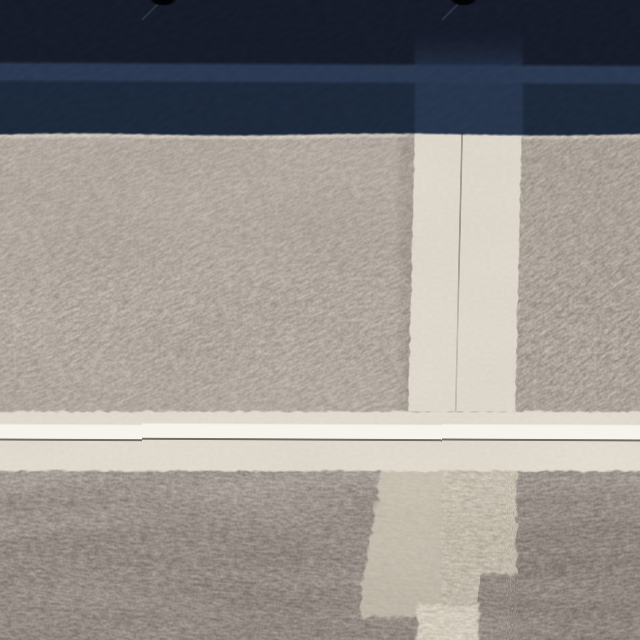
This texture is drawn by a WebGL 2 fragment shader. Its source:

```glsl
#version 300 es
precision highp float;
// Roughcast wall with cream pilaster and ledge below a dark, shadowed eave.

#define EAVE_Y 0.790
#define LEDGE_TOP 0.357
#define LINE_Y 0.3145
#define LEDGE_BOTTOM 0.264
#define GRAIN 0.125
#define ROUGHNESS 0.004
#define SOFT 0.0018
#define TILE_X 0.222
#define TILE_W 0.469

uniform vec2 u_resolution;
out vec4 fragColor;

const vec3 NAVY   = vec3(0.088, 0.110, 0.165);
const vec3 SLATE  = vec3(0.115, 0.163, 0.235);
const vec3 BLUE   = vec3(0.180, 0.240, 0.345);
const vec3 STUCCO = vec3(0.690, 0.655, 0.622);
const vec3 PLINTH = vec3(0.570, 0.537, 0.512);
const vec3 CREAM  = vec3(0.880, 0.857, 0.808);
const vec3 WHITE  = vec3(0.965, 0.955, 0.925);
const vec3 PATCH  = vec3(0.755, 0.727, 0.670);

vec2 hashGradient(vec2 cell) {
  vec3 h = fract(cell.xyx * vec3(0.1031, 0.1030, 0.0973));
  h += dot(h, h.yzx + 33.33);
  float angle = 6.2832 * fract((h.x + h.y) * h.z);
  return vec2(cos(angle), sin(angle));
}

float gradientNoise(vec2 p) {
  vec2 i = floor(p), f = fract(p);
  vec2 u = f * f * f * (f * (f * 6.0 - 15.0) + 10.0);
  float a = dot(hashGradient(i), f);
  float b = dot(hashGradient(i + vec2(1, 0)), f - vec2(1, 0));
  float c = dot(hashGradient(i + vec2(0, 1)), f - vec2(0, 1));
  float d = dot(hashGradient(i + 1.0), f - 1.0);
  return mix(mix(a, b, u.x), mix(c, d, u.x), u.y);
}

vec2 rotate(vec2 p, float angle) {
  float c = cos(angle), s = sin(angle);
  return vec2(c * p.x + s * p.y, c * p.y - s * p.x);
}

float rise(float edge, float x, float soft) {
  return smoothstep(edge - soft, edge + soft, x);
}

float band(float lo, float hi, float x, float soft) {
  return rise(lo, x, soft) * (1.0 - rise(hi, x, soft));
}

float segmentDistance(vec2 p, vec2 a, vec2 b) {
  vec2 d = b - a;
  return length(p - a - d * clamp(dot(p - a, d) / dot(d, d), 0.0, 1.0));
}

// Streaked plaster grain: long strokes, short strokes and fine pits.
float plaster(vec2 p, float angle) {
  vec2 q = rotate(p, angle);
  float strokes = gradientNoise(q * vec2(42.0, 150.0));
  float flecks = gradientNoise(q * vec2(95.0, 230.0) + 17.0);
  float pits = gradientNoise(p * 235.0 + 41.0);
  return 0.40 * strokes + 0.60 * flecks + 0.40 * pits;
}

void main() {
  vec2 p = gl_FragCoord.xy / u_resolution;
  float soft = max(SOFT, 0.75 / u_resolution.y);
  float wobble = ROUGHNESS * gradientNoise(p * 85.0);
  float tint = gradientNoise(p * vec2(5.0, 9.0) + 3.0);
  float rightSide = rise(0.80, p.x, 0.01);

  // Upper wall, with slanted strokes
  float grain = plaster(p, mix(0.42, 0.58, rightSide));
  float coarse = 0.8 + 0.35 * band(0.38, 0.60, p.y, 0.08) + 0.25 * rightSide;
  vec3 color = STUCCO + 0.025 * tint + GRAIN * coarse * grain;
  color -= 0.025 * rightSide;
  color -= 0.05 * band(0.625, 0.65, p.x, 0.012);

  // Lower wall, with flatter strokes and broad dark streaks
  float lowGrain = plaster(p + 5.0, mix(-0.08, 0.12, rightSide));
  float streak = gradientNoise(p * vec2(4.0, 26.0) + 9.0);
  float fade = smoothstep(0.12, 0.26, p.y);
  vec3 low = PLINTH + 0.055 * fade + 0.055 * streak + 1.2 * GRAIN * lowGrain;
  low -= 0.02 * rightSide;

  // Worn cream patch continuing the pilaster down to the foot
  float patchLeft = mix(0.562, 0.592, smoothstep(0.03, 0.27, p.y));
  float step1 = rise(0.690, p.x, 0.004);
  float step2 = rise(0.748, p.x, 0.004);
  float patchFloor = mix(mix(0.036, 0.055, step1), 0.102, step2);
  float rough = wobble * 2.0;
  float worn = band(patchLeft, 0.808, p.x + rough, 0.003)
             * rise(patchFloor, p.y + rough, 0.005);
  vec3 wornColor = PATCH + 0.04 * tint + 0.02 * fade;
  wornColor += GRAIN * lowGrain * mix(0.35, 1.0, step1);
  low = mix(low, wornColor, worn);
  float foot = band(0.651, 0.748, p.x + rough, 0.004)
             * (1.0 - rise(0.055, p.y + rough, 0.005));
  low = mix(low, PATCH + 0.065 + 0.9 * GRAIN * lowGrain, foot);
  color = mix(low, color, rise(0.30, p.y, soft));

  // Slightly leaning pilaster and its hairline joint
  float lean = 0.010 * (p.y - EAVE_Y) / (EAVE_Y - LEDGE_TOP);
  float pilaster = band(0.648, 0.815, p.x - lean + wobble * 0.7, soft);
  vec3 cream = CREAM + 0.02 * tint + 0.015 * gradientNoise(p * vec2(120, 190));
  vec3 shaft = cream - vec3(0.012, 0.014, 0.012);
  float jointX = 0.722 + lean;
  float joint = 1.0 - smoothstep(0.0005, 0.0022, abs(p.x - jointX));
  shaft *= 1.0 - joint * (0.13 + 0.16 * rise(0.55, p.y, 0.08));
  color = mix(color, shaft, pilaster * rise(LEDGE_TOP, p.y, soft));

  // Cream ledge, white lip and dark seam with small steps at each tile
  float ledge = band(LEDGE_BOTTOM, LEDGE_TOP, p.y + wobble, 0.0025);
  color = mix(color, cream, ledge);
  float tileX = mod(p.x - TILE_X, TILE_W);
  float seamY = LINE_Y - 0.005 * tileX - 0.0012 * rise(0.69, p.x, soft);
  color = mix(color, WHITE, band(seamY, seamY + 0.024, p.y, 0.002));
  float seam = 1.0 - smoothstep(0.0006, 0.0025, abs(p.y - seamY));
  color = mix(color, vec3(0.35, 0.34, 0.32), 0.85 * seam);

  // Eave: navy shadow, slate fascia and a tilted blue rail
  float railY = 0.889 - 0.005 * p.x;
  vec3 eave = mix(SLATE, NAVY, rise(railY, p.y, 0.008));
  eave = mix(eave, BLUE * 0.94, band(railY - 0.015, railY + 0.013, p.y, 0.004));
  float ghost = band(0.648, 0.817, p.x, 0.004);
  float ghostFade = 1.0 - smoothstep(0.865, 0.955, p.y);
  eave = mix(eave, BLUE * 0.92, 0.82 * ghost * ghostFade);
  eave += 0.014 * gradientNoise(rotate(p, 0.5) * vec2(60.0, 150.0));

  // Repeated brackets at the top, each with a slanting highlight
  vec2 bracket = vec2(mod(p.x - 0.02, TILE_W) - 0.235, p.y - 1.0);
  float glint = segmentDistance(bracket, vec2(-0.032, -0.030), vec2(-0.006, -0.004));
  eave += 0.09 * (1.0 - smoothstep(0.0, 0.003, glint));
  float knob = length(bracket * vec2(0.45, 1.0)) - 0.008;
  eave = mix(vec3(0.01, 0.012, 0.02), eave, rise(0.0, knob, 0.002));

  float eaveEdge = EAVE_Y + 0.0015 * sin(p.x * 13.0) + 0.3 * wobble;
  color += 0.10 * band(eaveEdge - 0.006, eaveEdge, p.y, 0.003) * (1.0 - pilaster);
  color = mix(color, eave, rise(eaveEdge, p.y, 0.0025));
  fragColor = vec4(clamp(color, 0.0, 1.0), 1.0);
}
```
